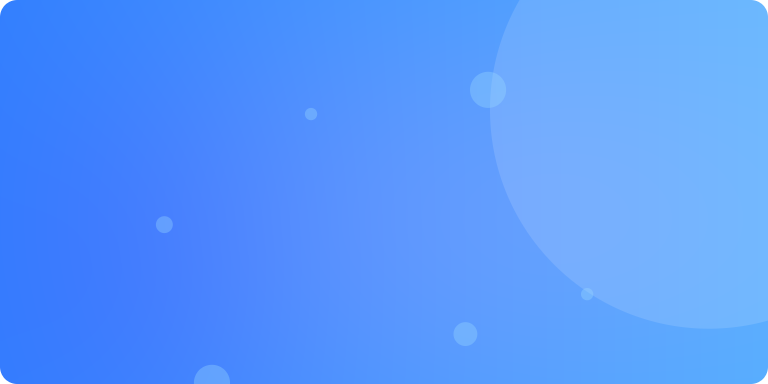
Write a Shadertoy shader that draws this background.

```glsl
// Rounded blue banner with a soft violet glow, a large pale disc and small bubbles.

// Positions and sizes are in units of the canvas height.
const vec3 PAGE_COLOR   = vec3(1.0);
const vec3 LEFT_COLOR   = vec3(0.19, 0.505, 0.995);
const vec3 RIGHT_COLOR  = vec3(0.31, 0.68, 0.995);
const vec3 BUBBLE_COLOR = vec3(0.60, 0.85, 1.0);

const vec3 GLOW_TINT    = vec3(0.12, 0.0, 0.0);
const vec2 GLOW_CENTER  = vec2(1.20, 0.43);
const vec2 GLOW_SIZE    = vec2(0.94, 0.61);

const vec3 SHADE_TINT   = vec3(0.0, -0.045, 0.0);
const vec2 SHADE_CENTER = vec2(0.365, 0.30);
const vec2 SHADE_SIZE   = vec2(0.45, 0.55);

const vec3 DISC          = vec3(1.846, 0.714, 0.570); // center, radius
const float DISC_ALPHA   = 0.13;
const float BUBBLE_ALPHA = 0.35;
const float CORNER_RADIUS = 0.045;

const int BUBBLE_COUNT = 6;
const vec3 BUBBLES[BUBBLE_COUNT] = vec3[](            // center, radius
    vec3(1.271, 0.766, 0.047),
    vec3(0.810, 0.703, 0.016),
    vec3(0.428, 0.415, 0.022),
    vec3(1.529, 0.234, 0.016),
    vec3(1.212, 0.130, 0.031),
    vec3(0.552, 0.003, 0.047)
);

// Coverage of a shape from its signed distance, smoothed over one pixel.
float coverage(float dist) {
    return clamp(0.5 - dist * iResolution.y, 0.0, 1.0);
}

float circleMask(vec2 p, vec3 circle) {
    return coverage(length(p - circle.xy) - circle.z);
}

float roundedBoxDistance(vec2 p, vec2 halfSize, float radius) {
    vec2 q = abs(p) - halfSize + radius;
    return length(max(q, 0.0)) + min(max(q.x, q.y), 0.0) - radius;
}

float softEllipse(vec2 p, vec2 center, vec2 size) {
    vec2 q = (p - center) / size;
    return exp(-dot(q, q));
}

void mainImage(out vec4 fragColor, in vec2 fragCoord) {
    vec2 p = fragCoord / iResolution.y;
    vec2 canvas = iResolution.xy / iResolution.y;

    // Gradient with violet glow
    vec3 color = mix(LEFT_COLOR, RIGHT_COLOR, p.x / canvas.x);
    color += GLOW_TINT * softEllipse(p, GLOW_CENTER, GLOW_SIZE);
    color += SHADE_TINT * softEllipse(p, SHADE_CENTER, SHADE_SIZE);

    // Large disc
    color = mix(color, vec3(1.0), DISC_ALPHA * circleMask(p, DISC));

    // Bubbles
    for (int i = 0; i < BUBBLE_COUNT; i++) {
        color = mix(color, BUBBLE_COLOR, BUBBLE_ALPHA * circleMask(p, BUBBLES[i]));
    }

    // Rounded corners
    float card = coverage(roundedBoxDistance(p - 0.5 * canvas, 0.5 * canvas, CORNER_RADIUS));
    fragColor = vec4(mix(PAGE_COLOR, color, card), 1.0);
}
```
